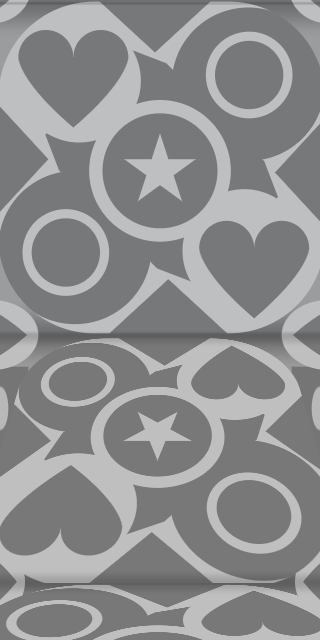
Reproduce this pattern procedurally as a WebGL 1 fragment shader.

```glsl
precision highp float;
uniform vec2 u_resolution;

// The canvas is 384 units wide, with y pointing down.
float cover(float d) {
  return clamp(0.5 - d * u_resolution.x / 384.0, 0.0, 1.0);
}

float roundedBox(vec2 p, vec2 halfSize, float radius) {
  vec2 q = abs(p) - halfSize + radius;
  return length(max(q, 0.0)) + min(max(q.x, q.y), 0.0) - radius;
}

float heart(vec2 p) {
  p.x = abs(p.x);
  float lobe = length(p - vec2(33.0, -25.0)) - 33.0;
  float t = clamp((p.y + 25.0) / 84.0, 0.0, 1.0);
  float taper = max((p.x - 66.0 * (1.0 - pow(t, 1.5))) * 0.75, p.y - 59.0);
  return p.y < -25.0 ? lobe : taper;
}

float star(vec2 p, float radius) {
  float angle = abs(mod(atan(p.x, -p.y) + 0.628319, 1.256637) - 0.628319);
  return length(p) * cos(1.256637 - angle) - 0.309 * radius;
}

float ring(vec2 p, float radius, float halfWidth) {
  return abs(length(p) - radius) - halfWidth;
}

// Lightness of one tile: 0 is the dark tone, 1 the light tone.
float motif(vec2 p) {
  // Triangles pointing inward from the four sides
  vec2 q = abs(p.y) > abs(p.x) ? p : p.yx;
  q *= q.y < 0.0 ? -1.0 : 1.0;
  float dark = (136.0 + 0.92 * abs(q.x - 8.0) - q.y) * 0.73;

  // Forked band joining two round ends, notched by two discs
  vec2 diagonal = abs(vec2(p.x + p.y, p.x - p.y)) * 0.7071;
  float band = max(max(diagonal.x - 125.0, diagonal.y - 91.0),
                   dot(diagonal, vec2(0.407, 0.914)) - 117.0);
  float side = p.x + p.y < 0.0 ? -1.0 : 1.0;
  band = max(band, 74.0 - length(p - side * vec2(99.0, 102.0)));
  float end = p.x > p.y ? 1.0 : -1.0;
  band = min(band, length(p - end * vec2(104.0, -98.0)) - 92.0);
  dark = min(dark, band);

  // Hearts on one diagonal, rings on the other
  dark = min(dark, heart(p - vec2(-106.0, -105.0)));
  dark = min(dark, heart(p - vec2(111.0, 124.0)));
  float tone = 1.0 - cover(dark);
  float rings = min(ring(p - vec2(105.0, -109.0), 46.5, 5.5),
                    ring(p - vec2(-115.0, 104.0), 46.5, 5.5));
  tone = max(tone, cover(rings));

  // Central badge
  vec2 c = p - vec2(-2.0, 6.0);
  tone = mix(tone, 1.0, cover(length(c) - 85.0));
  tone = mix(tone, 0.0, cover(length(c) - 69.0));
  return max(tone, cover(star(c, 45.0)));
}

// Perspective row: scale at the anchor, its growth, foreshortening, local y.
vec2 project(vec2 p, vec2 anchor, float scale, float growth, float squash, float localY) {
  vec2 d = p - anchor;
  float s = scale + d.y * growth;
  return vec2(d.x / s, localY + d.y / (squash * scale * s));
}

// Rounded badge seen on the neighbouring sides
vec2 badge(vec2 p, vec2 center, vec2 size) {
  vec2 q = (p - center) / size;
  float d = (length(q) - 1.0) * min(size.x, size.y);
  float inside = heart(q.yx * 78.0) * min(size.x, size.y) / 78.0;
  return vec2(1.0 - cover(inside), cover(d));
}

void main() {
  vec2 p = vec2(gl_FragCoord.x, u_resolution.y - gl_FragCoord.y) * 384.0 / u_resolution.x;
  float seam = min(abs(p.y - 4.0), min(abs(p.y - 402.0), abs(p.y - 699.0)));

  // Gaps between tiles, and the sides beyond them
  float gray = mix(0.44, 0.61, smoothstep(0.0, 42.0, seam));
  vec2 edge = vec2(min(p.x, 384.0 - p.x), p.y);
  gray = mix(gray, 0.46, cover(max(edge.x - 34.0, abs(p.y - 500.0) - 60.0)));
  gray = mix(gray, 0.72, cover((length((edge - vec2(0.0, 490.0)) / vec2(10.0, 26.0)) - 1.0) * 10.0));
  for (int i = 0; i < 3; i++) {
    float k = float(i);
    vec2 size = vec2(56.0 - 9.0 * abs(k - 1.0) - 7.0 * max(k - 1.0, 0.0), 42.0);
    vec2 b = badge(edge, vec2(-10.0, k < 0.5 ? -14.0 : 402.0 + 296.0 * (k - 1.0)), size);
    gray = mix(gray, mix(0.47, 0.75, b.x), b.y);
  }

  // One upright row, then two mirrored rows leaning away
  vec2 tile = p - vec2(194.0, 199.0);
  if (p.y > 699.0) {
    tile = project(p, vec2(192.0, 744.0), 1.1, 0.0025, 0.4, -104.0);
  } else if (p.y > 402.0) {
    tile = project(p, vec2(191.0, 519.0), 0.94, 0.0015, 0.8, -6.0);
  }
  if (p.y > 402.0) tile.y = -tile.y;
  float shape = cover(roundedBox(tile - vec2(0.0, 2.0), vec2(196.0, 199.0), 115.0));
  gray = mix(gray, mix(0.47, 0.75, motif(tile)), shape);

  // Soft shade along the seams
  float reach = p.y < 20.0 ? 3.0 : (p.y > 402.0 ? 16.0 : 6.0);
  gray *= 1.0 - 0.16 * (1.0 - smoothstep(0.0, reach, seam));
  vec3 tint = p.y < 402.0 ? vec3(0.995, 1.0, 1.008) : vec3(1.0);
  gl_FragColor = vec4(gray * tint, 1.0);
}
```
